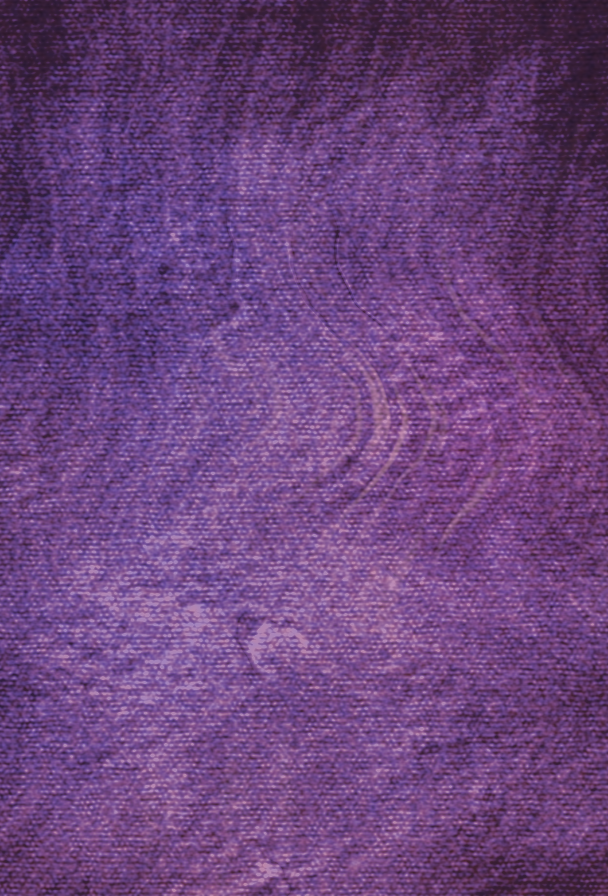
A WebGL 2 fragment shader for this texture:

```glsl
#version 300 es
precision highp float;
// Violet oil paint brushed in wavy and slanting strokes over woven canvas.

#define THREADS vec2(132.0, 172.0)  // weave repeats per canvas height
#define WEAVE_DEPTH 0.23
#define GRAIN_DEPTH 0.50
#define STROKE_DEPTH 0.42
#define RELIEF_DEPTH 0.42
#define CREASE_DEPTH 0.62
#define BLOTCH_DEPTH 0.58
#define VIGNETTE 0.86
#define BRIGHTNESS 0.88
#define STREAK_COLOR vec3(0.76, 0.56, 0.64)
#define WARM_SHIFT vec3(0.052, 0.006, -0.042)

uniform vec2 u_resolution;
out vec4 fragColor;

const float PI = 3.14159;

const vec3 PAINT[6] = vec3[6](
  vec3(0.22, 0.125, 0.23), vec3(0.31, 0.18, 0.365), vec3(0.385, 0.245, 0.485),
  vec3(0.46, 0.295, 0.575), vec3(0.545, 0.385, 0.625), vec3(0.67, 0.52, 0.72));

vec2 gradientAt(vec2 cell) {
  vec3 h = fract(cell.xyx * vec3(0.1031, 0.1030, 0.0973));
  h += dot(h, h.yzx + 33.33);
  float angle = 2.0 * PI * fract((h.x + h.y) * h.z);
  return vec2(cos(angle), sin(angle));
}

// Gradient noise, about -0.7 to 0.7
float noise(vec2 p) {
  vec2 i = floor(p), f = p - i;
  vec2 w = f * f * f * (f * (f * 6.0 - 15.0) + 10.0);
  vec2 e = vec2(0.0, 1.0);
  float bottom = mix(dot(gradientAt(i), f), dot(gradientAt(i + e.yx), f - e.yx), w.x);
  float top = mix(dot(gradientAt(i + e.xy), f - e.xy), dot(gradientAt(i + 1.0), f - 1.0), w.x);
  return mix(bottom, top, w.y);
}

float fbm(vec2 p) {
  float sum = 0.0, gain = 0.6;
  for (int i = 0; i < 4; i++) {
    sum += gain * noise(p);
    p = mat2(1.6, 1.2, -1.2, 1.6) * p + 7.3;
    gain *= 0.5;
  }
  return sum;
}

// Bristle marks; s.x runs across the stroke, s.y along it
float bristles(vec2 s) {
  return 0.45 * noise(s * vec2(18.0, 3.5)) + 0.4 * noise(s * vec2(55.0, 5.0) + 9.0)
       + 0.5 * noise(s * vec2(125.0, 9.0) + 31.0);
}

// Paint ridges: a dark crease with a lit lip beside it
float creases(vec2 s) {
  float d = noise(s * vec2(9.0, 2.6) + 4.7) + 0.06 * noise(s * 45.0);
  float present = smoothstep(0.05, 0.35, noise(s * vec2(7.0, 5.0) + 17.0));
  return present * (0.9 * exp(-abs(d - 0.05) / 0.022) - exp(-abs(d) / 0.022));
}

// Plain weave: rows of short threads, each row shifted by half a repeat
float weave(vec2 p) {
  vec2 wobble = vec2(noise(p * 40.0), noise(p * vec2(30.0, 18.0) + 50.0));
  vec2 t = p * THREADS + vec2(0.7, 0.45) * wobble;
  float rows = cos(2.0 * PI * t.y);
  float knots = cos(2.0 * PI * t.x) * cos(PI * t.y);
  return (0.65 * rows + 0.65 * knots) * (1.0 + 1.1 * noise(p * 45.0));
}

float spot(vec2 p, vec2 center, vec2 size) {
  vec2 d = (p - center) / size;
  return exp(-dot(d, d));
}

void main() {
  vec2 uv = gl_FragCoord.xy / u_resolution;
  vec2 p = gl_FragCoord.xy / u_resolution.y;
  float bend = fbm(p * 3.2);

  // Stroke frames: wavy above, slanting down in the middle, rising below
  float swing = 0.075 * spot(p, vec2(0.42, 0.55), vec2(0.32, 0.30));
  float sway = swing * cos((p.y - 0.53) * 13.7 + 3.0 * (p.x - 0.4));
  vec2 wavy = vec2(p.x - sway + 0.08 * bend, p.y);
  vec2 falling = mat2(0.47, 0.88, 0.88, -0.47) * p + vec2(0.06 * bend, 0.0);
  vec2 rising = mat2(0.67, 0.74, -0.74, 0.67) * p + vec2(0.06 * bend, 0.0);
  float upper = smoothstep(0.36, 0.46, p.y + 0.2 * bend - 0.12 * (p.x - 0.34));
  float lower = 1.0 - smoothstep(0.18, 0.26, p.y + 0.25 * bend);
  float strokes = mix(mix(bristles(falling), bristles(rising), lower), bristles(wavy), upper);
  float ridges = mix(creases(falling), 0.6 * creases(wavy), upper);

  // Thick paint lit from the upper left
  vec2 q = p * vec2(34.0, 60.0) + 2.0 * bend;
  float relief = fbm(q) - fbm(q + vec2(-0.3, 0.45));
  relief *= 0.5 + smoothstep(-0.2, 0.4, noise(p * 5.0 + 21.0));

  // Tone: vignette, blotches, strokes, relief and cloth
  vec2 edge = (uv - vec2(0.46, 0.39)) * vec2(1.35, 1.50);
  float tone = BRIGHTNESS - VIGNETTE * dot(edge, edge);
  tone += BLOTCH_DEPTH * fbm(p * vec2(4.5, 5.5) + 11.0);
  tone += STROKE_DEPTH * strokes + RELIEF_DEPTH * relief + CREASE_DEPTH * ridges;
  tone += 0.2 * smoothstep(0.28, 0.5, noise(p * 8.0 + 40.0));
  float shade = smoothstep(-0.2, 0.6, tone);
  float grain = noise(p * vec2(120.0, 200.0)) + 0.6 * noise(p * vec2(230.0, 290.0) + 70.0);
  tone += (WEAVE_DEPTH * weave(p) + GRAIN_DEPTH * grain) * (0.7 + 0.3 * shade);

  float level = clamp(tone * 4.0, 0.0, 4.999);
  int step0 = int(level);
  vec3 color = mix(PAINT[step0], PAINT[step0 + 1], fract(level));
  color *= 1.0 + 0.5 * clamp(tone, -0.6, 0.0);

  // Hue: bluer at the upper left, pinker at the right, flecked threads
  float warmth = 0.15 + 0.45 * (uv.x - 0.45) + 0.9 * fbm(p * 3.0 + 60.0) + 0.6 * strokes;
  warmth -= 0.6 * spot(p, vec2(0.15, 0.66), vec2(0.2, 0.16));
  warmth += 0.5 * smoothstep(0.3, 0.0, uv.y) + 1.3 * noise(p * vec2(90.0, 140.0) + 5.0);
  color += WARM_SHIFT * warmth * (0.4 + 0.6 * shade);
  color += vec3(0.03, -0.008, 0.02) * spot(p, vec2(0.55, 0.52), vec2(0.14, 0.2));

  // Pale warm streaks drawn along the wavy strokes
  float streak = smoothstep(0.12, 0.5, noise(wavy * vec2(62.0, 4.5) + 3.0));
  float streakArea = spot(p, vec2(0.45, 0.52), vec2(0.17, 0.17)) + 0.3 * smoothstep(0.0, 0.4, bend);
  color = mix(color, STREAK_COLOR * (0.75 + 0.3 * tone), 0.6 * streak * min(streakArea, 1.0));

  fragColor = vec4(clamp(color, 0.0, 1.0), 1.0);
}
```
